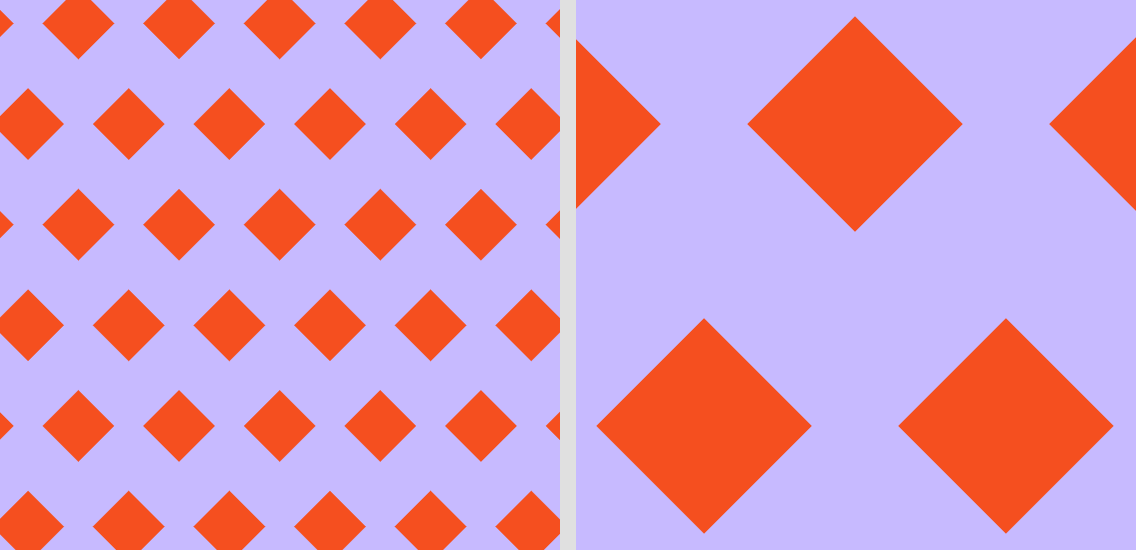
Left: the whole. Right: its middle third, enlarged.
Write a Shadertoy shader that draws this pattern.

```glsl
// Staggered rows of orange diamonds on a flat lavender ground.
#define PITCH 0.1797          // spacing of rows and columns, in canvas widths
#define HALF_DIAGONAL 0.0641  // diamond centre to tip, in canvas widths
#define ORIGIN vec2(-0.0006, 0.0)
#define GROUND vec3(0.78, 0.73, 1.0)
#define DIAMOND vec3(0.96, 0.31, 0.12)

// Signed distance to a diamond with equal diagonals
float diamondDistance(vec2 p, float halfDiagonal) {
    return (abs(p.x) + abs(p.y) - halfDiagonal) * sqrt(0.5);
}

void mainImage(out vec4 fragColor, in vec2 fragCoord) {
    vec2 p = (fragCoord - 0.5 * iResolution.xy) / iResolution.x - ORIGIN;

    // Brick layout: every other row moves by half a column
    vec2 grid = p / PITCH;
    grid.x += 0.5 + 0.5 * mod(floor(grid.y), 2.0);
    vec2 cell = (fract(grid) - 0.5) * PITCH;

    // Edge smoothed over about one pixel
    float pixel = 1.0 / iResolution.x;
    float d = diamondDistance(cell, HALF_DIAGONAL);
    float coverage = clamp(0.5 - d / pixel, 0.0, 1.0);

    fragColor = vec4(mix(GROUND, DIAMOND, coverage), 1.0);
}
```
